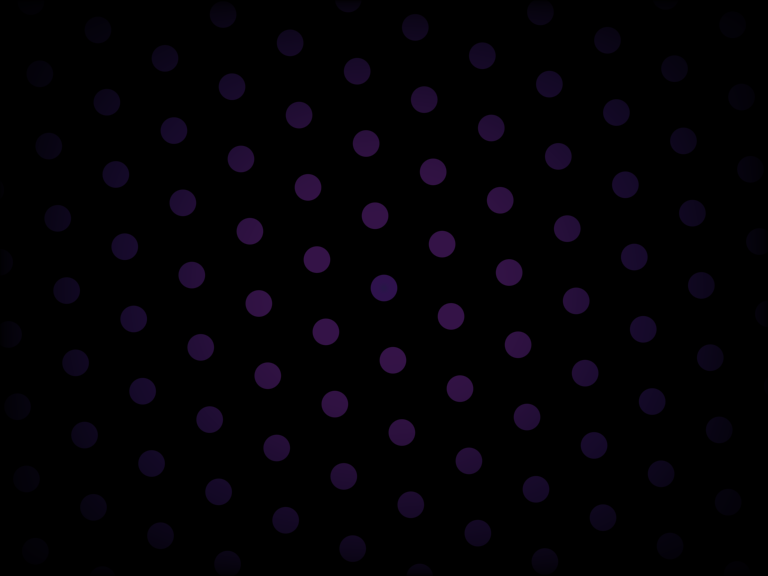
This pattern is drawn by a Shadertoy shader. Its source:

```glsl
// Dim violet dots on black, set on a tilted hexagonal lattice about the center.
// The nearest lattice point gives a disc distance; a radial colour ramp and
// an edge vignette shade the discs from plum through indigo to black.

const float SPACING = 0.1264;     // lattice step, in canvas heights
const float DOT_RADIUS = 0.0231;
const float TILT = -0.4005;       // direction of one lattice axis, radians

const vec3 VIOLET = vec3(0.180, 0.070, 0.300);
const vec3 PLUM = vec3(0.208, 0.077, 0.283);
const vec3 INDIGO = vec3(0.105, 0.048, 0.210);
const vec3 NIGHT = vec3(0.045, 0.026, 0.115);
const vec3 SLATE = vec3(0.140, 0.100, 0.270);

vec2 rotate(vec2 p, float angle) {
    float c = cos(angle), s = sin(angle);
    return vec2(c * p.x - s * p.y, s * p.x + c * p.y);
}

// Offset from the nearest point of a hexagonal lattice with the given step.
// The lattice is two interleaved rectangular grids.
vec2 hexOffset(vec2 p, float spacing) {
    vec2 cell = spacing * vec2(1.0, sqrt(3.0));
    vec2 a = mod(p + 0.5 * cell, cell) - 0.5 * cell;
    vec2 b = mod(p, cell) - 0.5 * cell;
    return dot(a, a) < dot(b, b) ? a : b;
}

// Coverage of a disc with an edge softened over the given width.
float disc(vec2 p, float radius, float softness) {
    return 1.0 - smoothstep(-softness, softness, length(p) - radius);
}

vec3 radialColor(float r) {
    vec3 color = mix(VIOLET, PLUM, smoothstep(0.0, 0.12, r));
    color = mix(color, INDIGO, smoothstep(0.17, 0.52, r));
    color = mix(color, NIGHT, smoothstep(0.45, 0.72, r));
    // Faint gray core at the very center
    return mix(color, SLATE, 0.7 * exp(-pow(r / 0.007, 2.0)));
}

// One at the center, zero along all four borders.
float vignette(vec2 uv, float power) {
    vec2 edge = 4.0 * uv * (1.0 - uv);
    return pow(max(edge.x * edge.y, 0.0), power);
}

void mainImage(out vec4 fragColor, in vec2 fragCoord) {
    vec2 uv = fragCoord / iResolution.xy;
    vec2 p = (fragCoord - 0.5 * iResolution.xy) / iResolution.y;

    vec2 offset = hexOffset(rotate(p, -TILT), SPACING);
    float dots = disc(offset, DOT_RADIUS, 0.8 / iResolution.y);

    vec3 color = radialColor(length(p)) * vignette(uv, 0.4) * dots;
    fragColor = vec4(color, 1.0);
}
```
